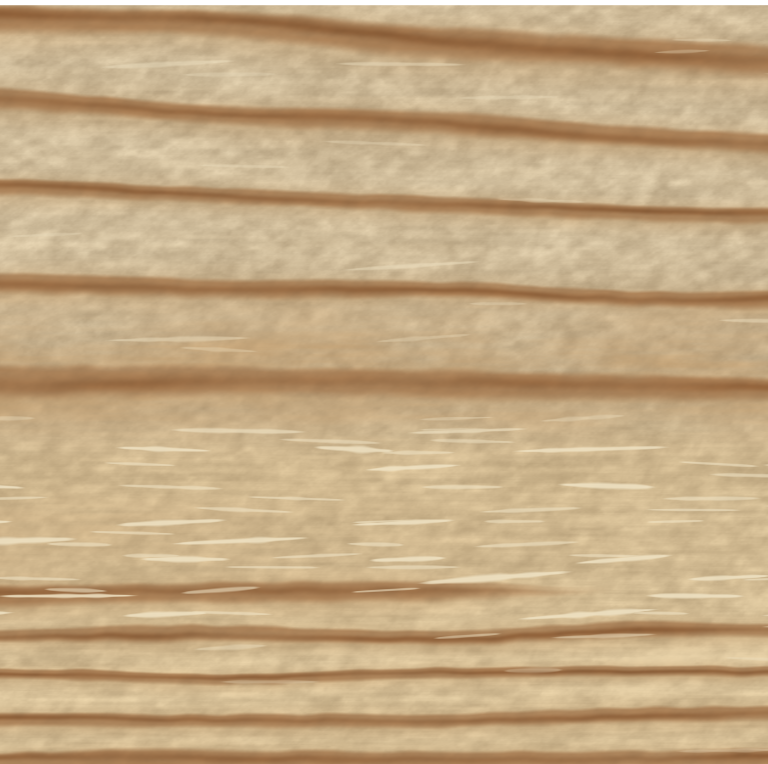
Give the GLSL for this texture, as a Shadertoy shader.

```glsl
// Planed softwood: brown growth rings run nearly level across pale wood.
// Two groups of evenly spaced rings are bent by noise, then fibre mottling,
// fine streaks and thin glossy flecks are laid over the wood colours.

const vec3 PALE  = vec3(0.85, 0.78, 0.65);
const vec3 WOOD  = vec3(0.77, 0.69, 0.555);
const vec3 TAN   = vec3(0.74, 0.61, 0.44);
const vec3 BROWN = vec3(0.66, 0.50, 0.34);
const vec3 DARK  = vec3(0.54, 0.36, 0.21);
const vec3 GLOSS = vec3(0.94, 0.89, 0.77);

float hash(vec2 p) {
    vec3 q = fract(vec3(p.xyx) * 0.1031);
    q += dot(q, q.yzx + 33.33);
    return fract((q.x + q.y) * q.z);
}

float noise(vec2 p) {
    vec2 cell = floor(p), f = fract(p);
    f = f * f * (3.0 - 2.0 * f);
    float low = mix(hash(cell), hash(cell + vec2(1, 0)), f.x);
    float high = mix(hash(cell + vec2(0, 1)), hash(cell + vec2(1, 1)), f.x);
    return mix(low, high, f.y);
}

float fbm(vec2 p) {
    float sum = 0.0, gain = 0.53;
    for (int i = 0; i < 4; i++) {
        sum += gain * noise(p);
        p = p * 2.03 + 17.3;
        gain *= 0.5;
    }
    return sum;
}

// Five rings; returns band (x), dark core (y) and soft halo (z).
// tilt holds the slope of the first and last ring; fade thins out the first.
vec3 ringGroup(vec2 p, float first, float spacing, float bunching,
               vec2 tilt, float halfWidth, float fade) {
    vec3 result = vec3(0.0);
    for (int k = 0; k < 5; k++) {
        float i = float(k);
        float seed = i * 7.3 + first * 50.0;
        float center = first + spacing * i - bunching * (1.0 - cos(1.257 * i));
        center += mix(tilt.x, tilt.y, i / 4.0) * p.x;
        center += 0.013 * (noise(vec2(p.x * 3.5, seed)) - 0.5);
        center += 0.003 * (noise(vec2(p.x * 28.0, p.y * 60.0 + seed)) - 0.5);
        float ending = k == 0 ? 1.0 - fade * smoothstep(0.5, 0.82, p.x) : 1.0;
        float width = halfWidth * (1.0 + 0.3 * cos(1.257 * (i + 0.4)));
        width *= 0.8 + 0.4 * noise(vec2(p.x * 5.0, seed + 3.0));
        width *= mix(0.35, 1.0, ending);
        float s = (p.y - center) / width;
        float band = smoothstep(-1.35, -0.7, s) * (1.0 - smoothstep(0.45, 1.45, s));
        float lean = 0.9 * (noise(vec2(p.x * 2.5, seed + 9.0)) - 0.65);
        float core = exp(-5.0 * (s - lean) * (s - lean));
        core *= 0.35 + 0.65 * noise(vec2(p.x * 6.0, seed + 5.0));
        float halo = exp(-0.3 * (s - 0.4) * (s - 0.4));
        result = max(result, vec3(band, core, halo) * ending);
    }
    return result;
}

// Thin lens-shaped flecks, at most one in each cell of a staggered grid.
float flecks(vec2 p, vec2 size, float density, float seed) {
    float row = floor(p.y / size.y);
    p.x += size.x * hash(vec2(row, seed));
    vec2 id = vec2(floor(p.x / size.x), row);
    vec2 q = p - (id + 0.5) * size;
    float r = hash(id + seed + 4.0);
    q.x += size.x * 0.2 * (r - 0.5);
    q.y += q.x * 0.14 * (hash(id + seed + 8.0) - 0.4);
    float reach = size.x * mix(0.18, 0.38, hash(id + seed + 12.0));
    float taper = max(0.0, 1.0 - q.x * q.x / (reach * reach));
    float thick = size.y * mix(0.1, 0.22, r) * taper;
    thick *= 0.6 + 0.8 * noise(vec2(p.x * 45.0, row + seed));
    float shape = 1.0 - smoothstep(0.3 * thick, thick + 0.0012, abs(q.y));
    return shape * smoothstep(0.0, 0.4, taper) * step(hash(id + seed), density);
}

void mainImage(out vec4 fragColor, in vec2 fragCoord) {
    // p.y grows downwards from the top edge
    vec2 p = fragCoord / iResolution.xy;
    p.y = 1.0 - p.y;

    // Fibre: blotches, short mottling and long fine streaks
    float blotch = fbm(p * vec2(7.0, 16.0) + 3.0);
    float mottle = fbm(p * vec2(50.0, 75.0) + vec2(p.y * 20.0, 11.0));
    float streak = fbm(p * vec2(7.0, 130.0) + 29.0);
    float openGrain = smoothstep(0.5, 0.62, p.y);
    float fibre = mix(mottle, 0.45 * mottle + 0.55 * streak, 0.25 + 0.55 * openGrain);

    // Pale ground, warmer below, with a broad tan zone around the widest ring
    float light = 0.48 + 1.7 * (fibre - 0.5) + 0.9 * (blotch - 0.5);
    light += 0.22 * smoothstep(0.73, 0.83, p.y);
    vec3 color = mix(WOOD, PALE, clamp(light, -0.15, 1.15));
    color *= mix(vec3(1.0), vec3(1.015, 0.995, 0.95), openGrain);
    float zone = exp(-pow((p.y - 0.49) / 0.075, 2.0));
    zone += 0.4 * exp(-pow((p.y - 0.7) / 0.07, 2.0)) * (1.0 - p.x);
    color = mix(color, TAN, clamp(zone * (1.5 * blotch + 0.8 * streak - 0.5), 0.0, 0.85));

    // Growth rings
    vec3 upper = ringGroup(p, 0.018, 0.122, 0.01, vec2(0.06, 0.016), 0.0135, 0.0);
    vec3 lower = ringGroup(p, 0.775, 0.056, 0.0, vec2(0.0, -0.008), 0.0095, 1.0);
    vec3 rings = max(upper, lower);
    color = mix(color, TAN, rings.z * (0.3 + 0.5 * blotch));
    color = mix(color, BROWN, rings.x * (0.75 + 0.35 * streak));
    color = mix(color, DARK, rings.y * 0.95);
    color *= 1.0 + 0.10 * (mottle - 0.5) + 0.07 * (streak - 0.5);

    // Glossy flecks, densest where the grain lies open
    float open = smoothstep(0.53, 0.6, p.y) * (1.0 - smoothstep(0.8, 0.88, p.y));
    float gloss = flecks(p, vec2(0.28, 0.024), 0.07 + 0.35 * open, 2.0);
    gloss = max(gloss, 0.7 * flecks(p, vec2(0.19, 0.015), 0.05 + 0.3 * open, 41.0));
    color = mix(color, GLOSS, gloss * (0.45 + 0.4 * open));

    // White margin along the top edge
    float edge = 0.7 / iResolution.y;
    color = mix(vec3(1.0), color, smoothstep(0.0068 - edge, 0.0068 + edge, p.y));
    fragColor = vec4(color, 1.0);
}
```
